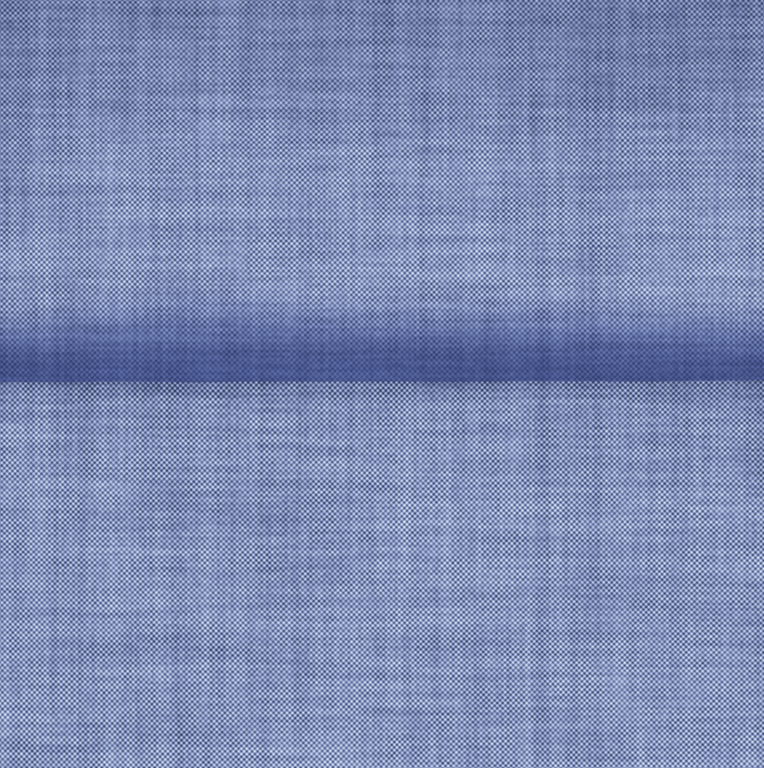
A WebGL 2 fragment shader for this texture:

```glsl
#version 300 es
precision highp float;
// Blue woven cloth with a soft horizontal fold across the middle.
// A staggered sine weave with uneven threads is laid over a vertical
// shading profile, and the summed tone picks a colour from a blue ramp.
uniform vec2 u_resolution;
out vec4 fragColor;

float hash(vec2 p) {
  p = fract(p * vec2(0.1031, 0.1137));
  p += dot(p, p.yx + 33.33);
  return fract((p.x + p.y) * p.x * 17.3);
}

float noise(vec2 p) {
  vec2 i = floor(p), f = fract(p);
  f = f * f * (3.0 - 2.0 * f);
  return mix(mix(hash(i), hash(i + vec2(1, 0)), f.x),
             mix(hash(i + vec2(0, 1)), hash(i + vec2(1, 1)), f.x), f.y);
}

// Signed noise in -1..1
float snoise(vec2 p) { return 2.0 * noise(p) - 1.0; }

// Dark navy to pale blue, with extra blue in the middle tones
vec3 clothColor(float t) {
  t = clamp(t, -0.12, 1.15);
  vec3 c = mix(vec3(0.28, 0.32, 0.47), vec3(0.79, 0.85, 0.92), t);
  return c + vec3(-0.01, 0.0, 0.05) * 4.0 * t * (1.0 - t);
}

// Staggered weave: warp and weft crossings alternate row by row
float weave(vec2 uv) {
  vec2 count = vec2(142.0, 141.0);
  vec2 drift = 0.25 * vec2(snoise(uv * vec2(9.0, 3.0)), snoise(uv * vec2(3.0, 9.0) + 40.0));
  vec2 s = sin(6.28318 * (uv * count + drift));
  vec2 fade = 1.0 - smoothstep(0.36, 0.55, count / u_resolution);
  return s.x * s.y * fade.x * fade.y;
}

// Uneven yarn: long thin streaks along both thread directions
float yarn(vec2 uv) {
  float weft = snoise(uv * vec2(14.0, 280.0)) + 0.6 * snoise(uv * vec2(5.0, 70.0) + 17.0);
  float warp = snoise(uv * vec2(280.0, 7.0) + 61.0) + 0.7 * snoise(uv * vec2(55.0, 2.0) + 83.0);
  return 0.075 * weft + 0.06 * warp;
}

void main() {
  vec2 uv = gl_FragCoord.xy / u_resolution;
  float edge = 0.502 + 0.002 * uv.x + 0.0008 * snoise(vec2(uv.x * 12.0, 5.0));
  float h = uv.y - edge;

  // Rolled upper layer: pale crown, darker top, deep underside
  float under = 1.0 - smoothstep(0.015, 0.125 + 0.02 * snoise(vec2(uv.x * 4.0, 9.0)), h);
  float upperTone = 0.48 - 0.15 * smoothstep(0.24, 0.5, h) - 0.41 * under;
  upperTone -= 0.05 * smoothstep(0.6, 1.0, uv.x) * smoothstep(0.25, 0.5, h);
  float upperContrast = mix(0.44, 0.13, under) - 0.09 * smoothstep(0.25, 0.5, h);

  // Flat lower layer with the shadow cast by the fold
  float shadow = exp(min(h, 0.0) * 42.0);
  float lowerTone = 0.49 - 0.24 * shadow;
  float lowerContrast = 0.46;

  float aa = 0.9 / u_resolution.y;
  float upper = smoothstep(-aa, aa, h);
  float tone = mix(lowerTone, upperTone, upper);
  float contrast = mix(lowerContrast, upperContrast, upper);

  // Thread detail and broad cloudy variation
  float cloud = 0.03 * snoise(uv * vec2(5.0, 7.0) + 25.0);
  float grain = 0.07 * snoise(uv * 300.0 + 11.0);
  tone += contrast * weave(uv) * (1.0 + 0.25 * snoise(uv * 60.0));
  tone += (yarn(uv) + grain) * (0.4 + 1.4 * contrast) + cloud;

  // The shaded underside keeps a deeper, more saturated blue
  vec3 color = clothColor(tone);
  color += vec3(-0.03, -0.02, 0.04) * under * upper;
  fragColor = vec4(color, 1.0);
}
```
